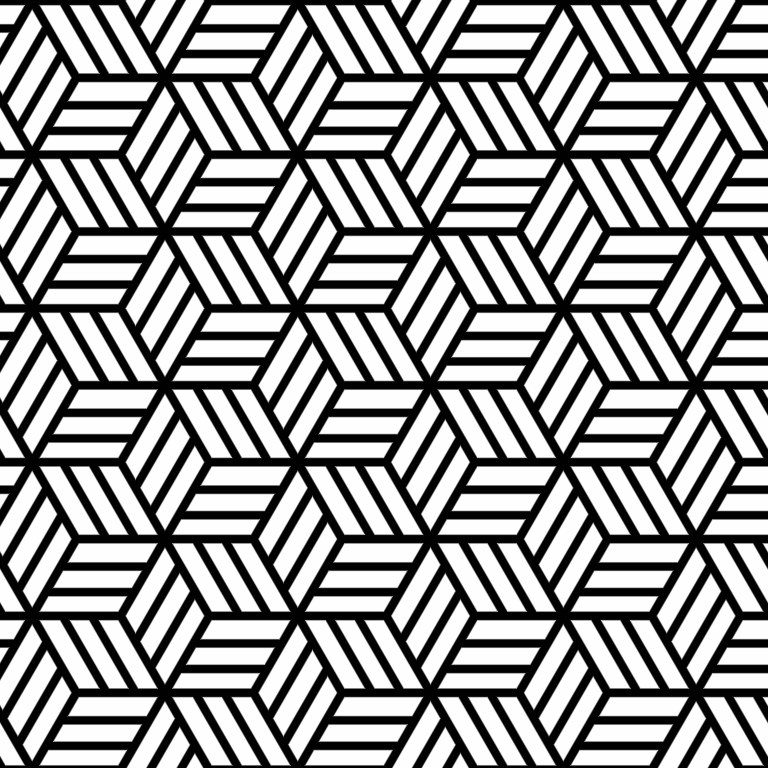
Write a three.js fragment shader that draws this pattern.

```glsl
// Isometric tumbling-block tiling: rhombi in three directions, each split into three bars by black lines.
varying vec2 vUv;

const vec2 CELL = vec2(0.3458, 0.2002);     // repeat across and up, holding two stars
const vec2 STAR_ORIGIN = vec2(0.2148, 0.8987);
const vec3 PAPER = vec3(0.995);
const vec3 INK = vec3(0.005);

// Lengths below are fractions of the repeat height.
const float OUTLINE_WIDTH = 0.056;
const float STRIPE_WIDTH = 0.055;
const float EDGE_SOFTNESS = 0.013;
const float HALF_HEIGHT = 0.25;             // rhombus centre to side

// Positions of the two inner lines across each kind of rhombus.
const vec2 UPRIGHT_STRIPES = vec2(-0.083, 0.088);
const vec2 FALLING_STRIPES = vec2(-0.079, 0.085);
const vec2 RISING_STRIPES = vec2(0.071, -0.095);

// Rhombus long axes, which are also the normals of all the sides.
const vec2 UP = vec2(0.0, 1.0);
const vec2 RISE = vec2(0.8660254, 0.5);
const vec2 FALL = vec2(0.8660254, -0.5);

vec2 centredRepeat(vec2 p) {
  return p - floor(p + 0.5);
}

// Offset from the nearest six-rhombus star on the triangular lattice.
vec2 fromNearestStar(vec2 uv) {
  vec2 q = (uv - STAR_ORIGIN) / CELL;
  vec2 stretch = vec2(sqrt(3.0), 1.0);
  vec2 a = centredRepeat(q) * stretch;
  vec2 b = centredRepeat(q - 0.5) * stretch;
  return dot(a, a) < dot(b, b) ? a : b;
}

// Offset from the centre of the rhombus that lies along an axis.
vec2 fromRhombusCentre(vec2 p, vec2 axis) {
  return p - 0.5 * sign(dot(p, axis)) * axis;
}

float lineCoverage(float dist, float width) {
  float halfWidth = 0.5 * width;
  float halfSoft = 0.5 * EDGE_SOFTNESS;
  return 1.0 - smoothstep(halfWidth - halfSoft, halfWidth + halfSoft, dist);
}

// Outline and two inner lines, from the offset to the rhombus centre.
float rhombusInk(vec2 r, vec2 stripeNormal, vec2 sideNormal, vec2 stripes) {
  float across = dot(r, stripeNormal);
  float along = dot(r, sideNormal);
  float outline = HALF_HEIGHT - max(abs(across), abs(along));
  float stripe = min(abs(across - stripes.x), abs(across - stripes.y));
  return max(lineCoverage(outline, OUTLINE_WIDTH), lineCoverage(stripe, STRIPE_WIDTH));
}

void main() {
  vec2 p = fromNearestStar(vUv);
  vec3 reach = abs(vec3(dot(p, UP), dot(p, RISE), dot(p, FALL)));

  // The axis with the longest projection picks the rhombus.
  float ink;
  if (reach.x >= max(reach.y, reach.z)) {
    ink = rhombusInk(fromRhombusCentre(p, UP), FALL, RISE, UPRIGHT_STRIPES);
  } else if (reach.y >= reach.z) {
    ink = rhombusInk(fromRhombusCentre(p, RISE), UP, FALL, RISING_STRIPES);
  } else {
    ink = rhombusInk(fromRhombusCentre(p, FALL), RISE, UP, FALLING_STRIPES);
  }

  gl_FragColor = vec4(mix(PAPER, INK, ink), 1.0);
}
```
